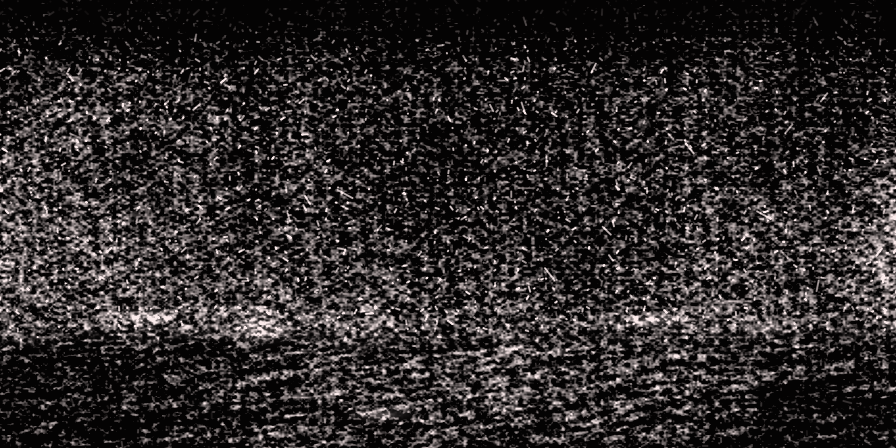
A WebGL 1 fragment shader for this texture:

```glsl
precision highp float;
// A dark, dusty wall above a scuffed floor, drawn as tinted monochrome grit.
// Broad glows set the local exposure; value noise, slanted streaks and
// hashed scratch marks are added before the dark end is clipped to black.

uniform vec2 u_resolution;

const vec3 SHADOW = vec3(0.016, 0.010, 0.010);
const vec3 DUST = vec3(1.0, 0.94, 0.94);
const vec2 COARSE_GRAIN = vec2(105.0, 150.0);
const vec2 FINE_GRAIN = vec2(215.0, 250.0);
const float WALL_CONTRAST = 1.75;
const float FLOOR_CONTRAST = 1.75;
const float FLOOR_SLOPE = 0.11;
const float HORIZON = 0.245;
const float MARK_WIDTH = 0.0021;

float hash(vec2 p) {
  return fract(sin(dot(p, vec2(127.1, 311.7))) * 43758.5453);
}

float noise(vec2 p) {
  vec2 cell = floor(p);
  vec2 f = fract(p);
  f = f * f * (3.0 - 2.0 * f);
  float low = mix(hash(cell), hash(cell + vec2(1.0, 0.0)), f.x);
  float high = mix(hash(cell + vec2(0.0, 1.0)), hash(cell + 1.0), f.x);
  return mix(low, high, f.y);
}

float glow(vec2 p, vec2 center, vec2 radius) {
  vec2 d = (p - center) / radius;
  return exp(-dot(d, d));
}

// Soft capsule of the given half length around the origin.
float stroke(vec2 p, float angle, float halfLength, float width) {
  vec2 dir = vec2(cos(angle), sin(angle));
  float along = clamp(dot(p, dir), -halfLength, halfLength);
  float blur = 0.7 / u_resolution.y;
  return 1.0 - smoothstep(width - blur, width + blur, length(p - dir * along));
}

// Scattered flecks: one possible short mark per cell, on three grids.
float flecks(vec2 p) {
  float sum = 0.0;
  for (int i = 0; i < 3; i++) {
    float layer = float(i);
    float scale = 15.0 + 15.0 * layer;
    vec2 q = p * scale + 7.3 * layer;
    vec2 id = floor(q) + 61.0 * layer;
    vec2 jitter = vec2(hash(id + 3.1), hash(id + 8.7));
    vec2 local = (fract(q) - mix(vec2(0.25), vec2(0.75), jitter)) / scale;
    float size = hash(id + 17.9);
    float present = step(0.52, hash(id));
    float mark = stroke(local, 6.283 * hash(id + 5.3),
                        0.19 * size * size / scale, MARK_WIDTH);
    sum += present * mark * mix(0.2, 0.85, hash(id + 23.0));
  }
  return sum;
}

// The few longer scratches that stand out on the wall.
float scratches(vec2 p) {
  float s = stroke(p - vec2(1.325, 0.848), 1.1, 0.011, MARK_WIDTH);
  s += stroke(p - vec2(1.540, 0.668), -0.9, 0.014, MARK_WIDTH);
  s += stroke(p - vec2(0.770, 0.567), -0.5, 0.019, MARK_WIDTH);
  s += stroke(p - vec2(1.227, 0.388), -0.9, 0.017, MARK_WIDTH);
  s += stroke(p - vec2(1.705, 0.520), -0.5, 0.017, MARK_WIDTH);
  s += 0.4 * stroke(p - vec2(0.055, 0.633), 0.35, 0.050, MARK_WIDTH);
  return s;
}

float wallExposure(vec2 p) {
  float e = mix(0.21, 0.0, smoothstep(0.28, 0.80, p.y));
  e -= 0.48 * smoothstep(0.80, 1.0, p.y);
  e += 0.13 * glow(p, vec2(0.25, 0.70), vec2(0.50, 0.24));
  e -= 0.13 * glow(p, vec2(1.12, 0.62), vec2(0.38, 0.30));
  e += 0.07 * glow(p, vec2(1.75, 0.48), vec2(0.30, 0.18));
  e += 0.24 * glow(p, vec2(0.0, 0.42), vec2(0.06, 0.20));
  e += 0.24 * glow(p, vec2(2.0, 0.46), vec2(0.06, 0.18));
  e += 0.12 * glow(p, vec2(1.0, 0.28), vec2(1.20, 0.035));
  e += 0.18 * (noise(p * vec2(7.0, 8.0)) - 0.5);
  return e + 0.12 * (noise(p * vec2(24.0, 3.0)) - 0.5);
}

float floorExposure(vec2 p) {
  float e = -0.07 + 0.30 * glow(p, vec2(1.08, 0.15), vec2(0.55, 0.15));
  e += 0.10 * glow(p, vec2(1.60, 0.20), vec2(0.40, 0.07));
  e -= 0.10 * glow(p, vec2(0.05, 0.10), vec2(0.45, 0.12));
  e -= 0.10 * glow(p, vec2(1.95, 0.06), vec2(0.35, 0.10));
  return e - 0.15 * (1.0 - smoothstep(0.0, 0.02, p.y));
}

void main() {
  vec2 p = gl_FragCoord.xy / u_resolution * vec2(2.0, 1.0);
  float grain = 0.6 * noise(p * COARSE_GRAIN) + 0.4 * noise(p * FINE_GRAIN + 31.0);

  // Wall: speckled dust with bright flecks fading towards the top.
  float wall = wallExposure(p) + WALL_CONTRAST * (grain - 0.5);
  float fleckFade = 1.0 - 0.85 * smoothstep(0.86, 0.99, p.y);
  wall = max(wall, 0.0) + fleckFade * flecks(p) + 0.75 * scratches(p);

  // Floor: long streaks rising gently to the right, broken up by grain.
  vec2 q = vec2(p.x, p.y - FLOOR_SLOPE * p.x) + 5.0;
  float streak = 0.55 * noise(q * vec2(8.0, 100.0)) + 0.45 * noise(q * vec2(28.0, 165.0));
  float ground = floorExposure(p) + FLOOR_CONTRAST * (grain - 0.5);
  ground = max(ground + 1.0 * (streak - 0.5), 0.0) + 0.35 * flecks(p + 11.0);

  // Uneven seam with pale clumps of debris lying along it.
  float seam = HORIZON + 0.025 * (noise(vec2(p.x * 9.0, 2.0)) - 0.5);
  float light = mix(ground, wall, smoothstep(seam - 0.02, seam + 0.025, p.y));
  float debris = glow(p, vec2(0.33, 0.295), vec2(0.045, 0.014));
  debris += glow(p, vec2(0.58, 0.270), vec2(0.045, 0.022));
  debris += glow(p, vec2(1.46, 0.285), vec2(0.055, 0.012));
  debris += 0.8 * glow(p, vec2(0.85, 0.075), vec2(0.045, 0.010));
  light += debris * (0.1 + 0.6 * grain);

  gl_FragColor = vec4(SHADOW + DUST * clamp(light, 0.0, 0.97), 1.0);
}
```
